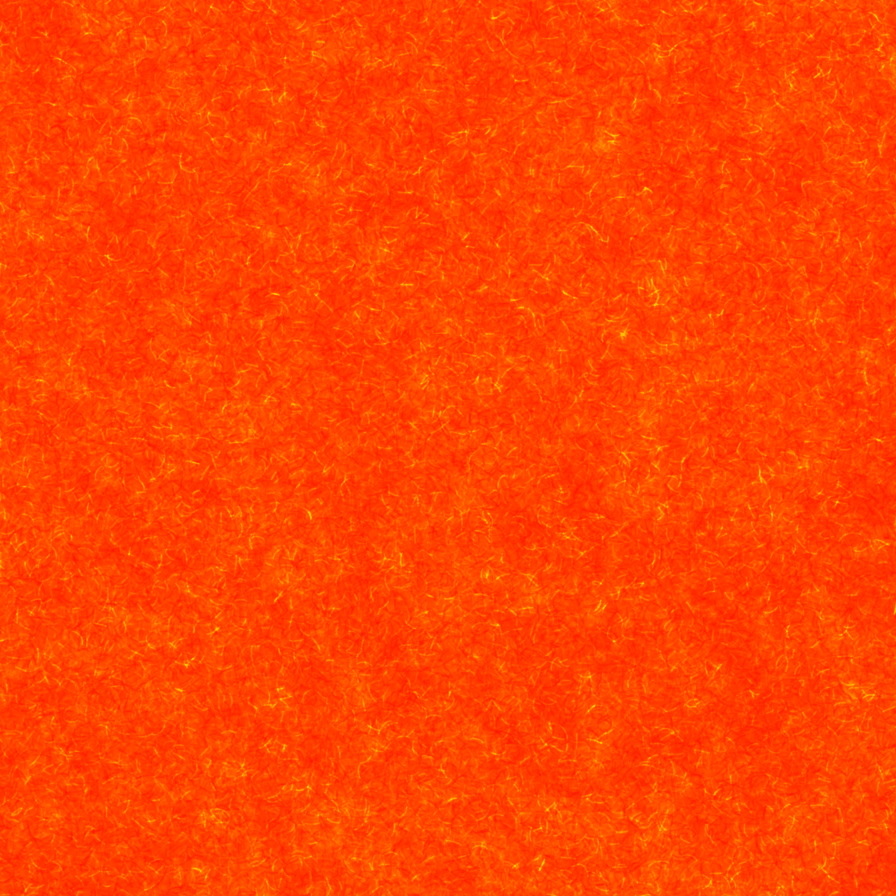
This texture is drawn by a WebGL 2 fragment shader. Its source:

```glsl
#version 300 es
precision highp float;

#define FIBRE_LAYERS 8
#define FIBRE_CELLS 90.0
#define FIBRE_WIDTH 0.002
#define FIBRE_BEND 0.5
#define FIBRE_CONTRAST 1.2
#define CLOUD_CONTRAST 0.55
#define GRAIN_CONTRAST 0.7
#define TONE_SPREAD 0.235
#define MID_GREEN 0.257

uniform vec2 u_resolution;
out vec4 fragColor;

vec3 hash3(vec2 cell, float seed) {
  vec3 p = fract(vec3(cell.xyx + seed * 17.31) * vec3(0.1031, 0.1030, 0.0973));
  p += dot(p, p.yxz + 33.33);
  return fract((p.xxy + p.yzz) * p.zyx);
}

// Smooth cellular noise: soft light and dark blobs, one per cell
float blobs(vec2 p, float seed) {
  vec2 cell = floor(p);
  float sum = 0.0;
  for (int y = -1; y <= 1; y++) {
    for (int x = -1; x <= 1; x++) {
      vec2 id = cell + vec2(x, y);
      vec3 h = hash3(id, seed);
      vec2 offset = p - id - h.xy;
      float falloff = max(0.0, 1.0 - dot(offset, offset));
      sum += (h.z * 2.0 - 1.0) * falloff * falloff;
    }
  }
  return sum;
}

// One layer of short bent fibres in random directions, signed tone
float fibres(vec2 p, float radius, float seed) {
  vec2 cell = floor(p);
  float sum = 0.0;
  for (int y = -1; y <= 1; y++) {
    for (int x = -1; x <= 1; x++) {
      vec2 id = cell + vec2(x, y);
      vec3 place = hash3(id, seed);
      vec3 shape = hash3(id, seed + 41.7);
      float angle = place.z * 3.14159;
      vec2 along = vec2(cos(angle), sin(angle));
      vec2 offset = p - id - place.xy;
      vec2 q = vec2(dot(offset, along), dot(offset, vec2(-along.y, along.x)));
      q.y += (shape.x * 2.0 - 1.0) * FIBRE_BEND * q.x * q.x;
      float halfLength = mix(0.3, 0.75, shape.y);
      float dist = length(vec2(max(abs(q.x) - halfLength, 0.0), q.y));
      float tone = shape.z * 2.0 - 1.0 + 0.8 * step(0.97, shape.z);
      sum += tone * (1.0 - smoothstep(0.0, radius, dist));
    }
  }
  return sum;
}

void main() {
  vec2 uv = gl_FragCoord.xy / u_resolution.y;
  float pixel = 1.0 / u_resolution.y;

  // Uneven density of the felt, from broad to small patches
  float tone = CLOUD_CONTRAST * (0.55 * blobs(uv * 9.0, 1.0)
             + blobs(uv * 26.0, 2.0) + 1.1 * blobs(uv * 60.0, 3.0));

  // Fine grain
  tone += GRAIN_CONTRAST * blobs(uv * 220.0, 4.0);

  // Matted fibres, each layer turned and shifted to hide the grid
  float radius = max(FIBRE_WIDTH, 1.1 * pixel) * FIBRE_CELLS;
  for (int i = 0; i < FIBRE_LAYERS; i++) {
    float layer = float(i);
    float turn = layer * 0.7;
    mat2 rotation = mat2(cos(turn), sin(turn), -sin(turn), cos(turn));
    vec2 p = rotation * uv * FIBRE_CELLS + layer * vec2(3.37, 5.71) + 200.0;
    tone += FIBRE_CONTRAST * fibres(p, radius, 5.0 + layer);
  }

  // Red-orange dye: only green varies, skewed towards bright strands
  float green = MID_GREEN * exp(TONE_SPREAD * tone);
  fragColor = vec4(1.0, min(green, 0.75), 0.0, 1.0);
}
```
